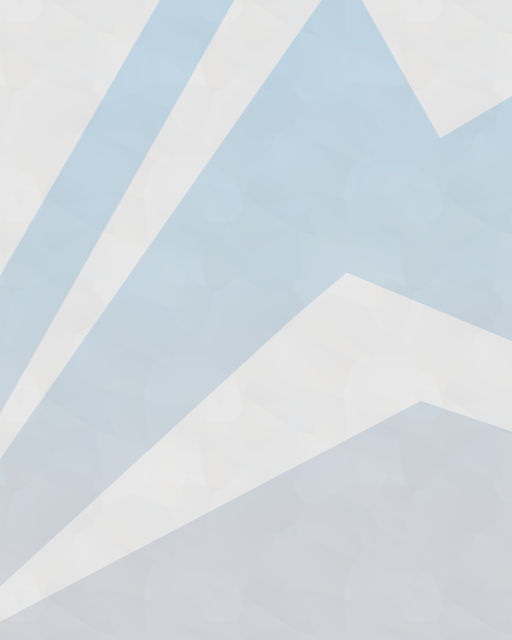
Reproduce this background procedurally as a Shadertoy shader.

```glsl
// Pale angular ribbons: blue-grey bands cut by off-white diagonal wedges.
// Each shape is an intersection of half-planes; a repeating cellular noise
// adds faint paper-like facets over everything.

// Signed distance to the line a -> b, positive on its right-hand side.
float rightOf(vec2 p, vec2 a, vec2 b) {
    vec2 dir = normalize(b - a);
    return dot(p - a, vec2(dir.y, -dir.x));
}

vec3 hash3(vec2 cell) {
    vec3 h = fract(vec3(cell.xyx) * vec3(0.1031, 0.1030, 0.0973));
    h += dot(h, h.yxz + 33.33);
    return fract((h.xxy + h.yzz) * h.zyx);
}

// Softly joined Voronoi facets, each with a tone and a slanted ramp.
// The cell pattern wraps every four cells.
float facets(vec2 q, float seed) {
    vec2 base = floor(q);
    float toneSum = 0.0, weightSum = 0.0;
    for (int j = -2; j <= 2; j++)
    for (int i = -2; i <= 2; i++) {
        vec2 cell = base + vec2(i, j);
        vec3 rnd = hash3(mod(cell, 4.0) + seed);
        vec2 offset = q - cell - rnd.xy;
        float angle = 6.2832 * rnd.z;
        float tone = rnd.z - 0.5 + 0.7 * dot(offset, vec2(cos(angle), sin(angle)));
        float weight = exp(-60.0 * dot(offset, offset));
        toneSum += weight * tone;
        weightSum += weight;
    }
    return toneSum / max(weightSum, 1e-30);
}

void mainImage(out vec4 fragColor, in vec2 fragCoord) {
    // Height is one unit, width is 0.8.
    vec2 p = fragCoord / iResolution.xy * vec2(0.8, 1.0);

    // Narrow diagonal band at the upper left
    float band = min(rightOf(p, vec2(0.0, 0.569), vec2(0.250, 1.0)),
                    -rightOf(p, vec2(0.0, 0.353), vec2(0.366, 1.0)));

    // Light notch at the upper right
    vec2 notchTip = vec2(0.6875, 0.784);
    float notch = min(rightOf(p, notchTip, vec2(0.565, 1.0)),
                     -rightOf(p, notchTip, vec2(0.8, 0.850)));

    // Light ridge with a slight bend on its left slope
    vec2 bend = vec2(0.4557, 0.5013), peak = vec2(0.5417, 0.5742);
    float ridge = min(rightOf(p, vec2(0.0, 0.0833), bend),
                  min(rightOf(p, bend, peak),
                      rightOf(p, peak, vec2(0.8, 0.467))));

    // Large blue field, open to the notch and the ridge
    float field = rightOf(p, vec2(0.0, 0.2826), vec2(0.5026, 1.0));
    field = min(field, min(-notch, -ridge));

    // Grey hill along the bottom
    vec2 hillTop = vec2(0.6576, 0.3737);
    float hill = min(rightOf(p, vec2(0.0, 0.0286), hillTop),
                     rightOf(p, hillTop, vec2(0.8, 0.3255)));

    float edge = 0.7 / iResolution.y;
    float tinted = smoothstep(-edge, edge, max(band, max(field, hill)));

    // Blue fades to grey downwards, a little sooner on the right
    float fade = clamp(1.0 - p.y + 0.12 * (p.x - 0.4), 0.0, 1.0);
    vec3 tint = mix(vec3(0.742, 0.828, 0.879), vec3(0.772, 0.828, 0.864),
                    smoothstep(0.0, 0.55, fade));
    tint = mix(tint, vec3(0.815, 0.822, 0.842), smoothstep(0.42, 0.95, fade));
    vec3 color = mix(vec3(0.898), tint, tinted);

    // Two facet layers, the second skewed into longer shards
    vec2 q = p * 12.8;
    float broad = facets(q, 3.0);
    float shards = facets(vec2(q.x + q.y, q.y), 17.0);
    color += 0.011 * broad + 0.010 * shards;
    color += vec3(-0.003, 0.0, 0.004) * (broad - shards);

    fragColor = vec4(color, 1.0);
}
```
